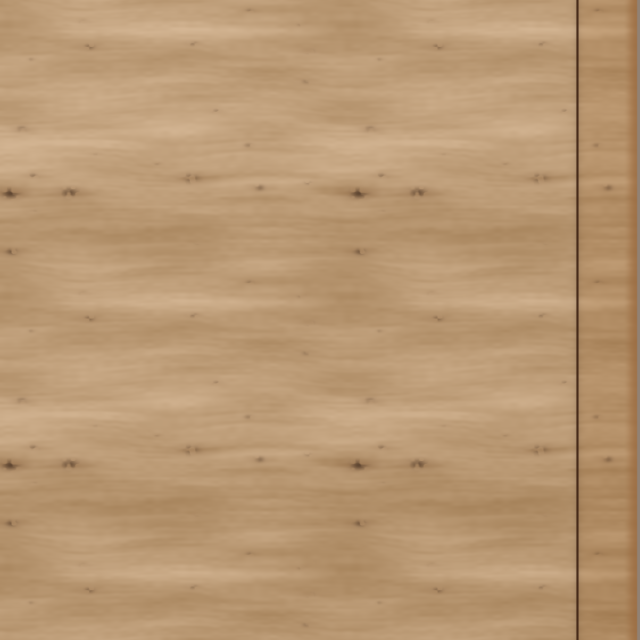
This texture is drawn by a WebGL 2 fragment shader. Its source:

```glsl
#version 300 es
precision highp float;
precision highp int;

uniform vec2 u_resolution;
out vec4 outColor;

// Layout, in canvas units
const vec2 TILE_SIZE = vec2(0.5443, 0.4245);
const float SEAM_X = 0.9023;
const float SEAM_HALF_WIDTH = 0.0017;
const float EDGE_X = 0.9955;

// Palette
const vec3 WOOD_DARK = vec3(0.63, 0.49, 0.33);
const vec3 WOOD_LIGHT = vec3(0.82, 0.70, 0.565);
const vec3 KNOT_CORE = vec3(0.33, 0.24, 0.17);
const vec3 KNOT_HALO = vec3(0.56, 0.41, 0.28);
const vec3 SEAM_COLOR = vec3(0.24, 0.13, 0.07);
const vec3 EDGE_WARM = vec3(0.60, 0.41, 0.24);
const vec3 EDGE_GREY = vec3(0.57, 0.51, 0.46);
const vec3 SIDE_TINT = vec3(0.965, 0.935, 0.89);

// Knots
const vec2 KNOT_GRID = vec2(6.0, 8.0);
const float KNOT_CHANCE = 0.5;
const float VEIN_KNOT_SIZE = 0.0095;
const int VEIN_KNOTS = 3;
const float TAU = 6.2831853;

float hash(vec2 cell, uint seed) {
    uvec2 q = uvec2(cell + 0.5);
    uint h = q.x * 1597u + q.y * 51749u + seed * 7919u;
    h = h * 747796405u + 2891336453u;
    h = ((h >> ((h >> 28u) + 4u)) ^ h) * 277803737u;
    h = (h >> 22u) ^ h;
    return float(h >> 8u) / 16777216.0;
}

// Value noise that wraps after one tile
float tileNoise(vec2 tile, vec2 cells, uint seed) {
    vec2 p = tile * cells;
    vec2 cell = floor(p);
    vec2 f = p - cell;
    f = f * f * (3.0 - 2.0 * f);
    vec2 a = mod(cell, cells);
    vec2 b = mod(cell + 1.0, cells);
    float low = mix(hash(a, seed), hash(vec2(b.x, a.y), seed), f.x);
    float high = mix(hash(vec2(a.x, b.y), seed), hash(b, seed), f.x);
    return mix(low, high, f.y);
}

float gaussian(vec2 d) {
    return exp(-dot(d, d));
}

// x: dark core, y: brown halo drawn out along the grain
vec2 knotMark(vec2 d, float size, float speckle) {
    float core = gaussian(d / (size * vec2(1.1, 0.65))) * smoothstep(0.25, 0.75, speckle);
    float halo = gaussian(d / (size * vec2(3.2, 1.0)));
    return vec2(core, halo);
}

float veinHeight(float u) {
    return 0.685 + 0.03 * cos(TAU * (u - 0.1));
}

// Small knots, at most one in each grid cell
vec2 scatteredKnots(vec2 tile, float speckle) {
    vec2 marks = vec2(0.0);
    vec2 home = floor(tile * KNOT_GRID);
    for (int j = -1; j <= 1; j++) {
        for (int i = -1; i <= 1; i++) {
            vec2 cell = home + vec2(i, j);
            vec2 id = mod(cell, KNOT_GRID);
            if (hash(id, 21u) > KNOT_CHANCE) continue;
            vec2 center = cell + 0.15 + 0.7 * vec2(hash(id, 22u), hash(id, 23u));
            vec2 d = (tile - center / KNOT_GRID) * TILE_SIZE;
            float strength = hash(id, 24u);
            float size = mix(0.0035, 0.0075, strength);
            marks += knotMark(d, size, speckle) * mix(0.15, 0.75, strength * strength);
        }
    }
    return marks;
}

// Large knots strung along the vein
vec2 veinKnots(vec2 tile, float speckle) {
    vec2 marks = vec2(0.0);
    for (int i = 0; i < VEIN_KNOTS; i++) {
        float n = float(i);
        float u = 0.03 + 0.17 * n + 0.09 * n * (n - 1.0);
        vec2 d = vec2(fract(tile.x - u + 0.5) - 0.5, tile.y - veinHeight(u));
        marks += knotMark(d * TILE_SIZE, VEIN_KNOT_SIZE, speckle) * (1.0 - 0.22 * n);
    }
    return marks;
}

// Grain brightness, 0 dark to 1 light
float grainTone(vec2 tile) {
    vec2 p = tile;
    p.y += 0.035 * (tileNoise(tile, vec2(4.0, 5.0), 1u) - 0.5);
    float tone = 0.53 + 0.13 * cos(TAU * (tile.y - 0.38));
    tone += 0.44 * (tileNoise(p, vec2(2.0, 8.0), 2u) - 0.5);
    tone += 0.32 * (tileNoise(p, vec2(4.0, 19.0), 3u) - 0.5);
    tone += 0.20 * (tileNoise(p, vec2(5.0, 43.0), 4u) - 0.5);
    tone += 0.13 * (tileNoise(p, vec2(9.0, 88.0), 5u) - 0.5);
    tone += 0.10 * (tileNoise(p, vec2(42.0, 80.0), 6u) - 0.5);
    return tone;
}

void main() {
    vec2 uv = gl_FragCoord.xy / u_resolution;
    float pixel = 1.0 / u_resolution.x;
    vec2 tile = fract(vec2(uv.x, 1.0 - uv.y) / TILE_SIZE);

    // Grain, with a slow fall of light across the board
    float tone = grainTone(tile) + 0.16 * (uv.y - 0.5) - 0.08 * (uv.x - 0.5);
    float veinDistance = (tile.y - veinHeight(tile.x)) * TILE_SIZE.y / 0.008;
    float veinMask = smoothstep(0.25, 0.75, tileNoise(tile, vec2(5.0, 3.0), 7u));
    tone -= 0.28 * exp(-veinDistance * veinDistance) * veinMask;
    vec3 color = mix(WOOD_DARK, WOOD_LIGHT, clamp(tone, -0.1, 1.05));

    // Knots
    float speckle = tileNoise(tile, vec2(76.0, 84.0), 8u);
    vec2 marks = scatteredKnots(tile, speckle) + veinKnots(tile, speckle);
    color = mix(color, KNOT_HALO, min(marks.y * 0.42, 0.6));
    color = mix(color, KNOT_CORE, min(marks.x * 0.85, 0.85));

    // Side panel and seam
    float seamDistance = abs(uv.x - SEAM_X);
    color *= mix(vec3(1.0), SIDE_TINT, smoothstep(-pixel, pixel, uv.x - SEAM_X));
    color *= 1.0 - 0.14 * exp(-seamDistance / 0.004);
    float seam = 1.0 - smoothstep(-pixel, pixel, seamDistance - SEAM_HALF_WIDTH);
    color = mix(color, SEAM_COLOR, 0.9 * seam);

    // Rounded outer edge
    color = mix(color, EDGE_WARM, 0.75 * smoothstep(EDGE_X - 0.022, EDGE_X, uv.x));
    color = mix(color, EDGE_GREY, smoothstep(-pixel, pixel, uv.x - EDGE_X));
    outColor = vec4(color, 1.0);
}
```
